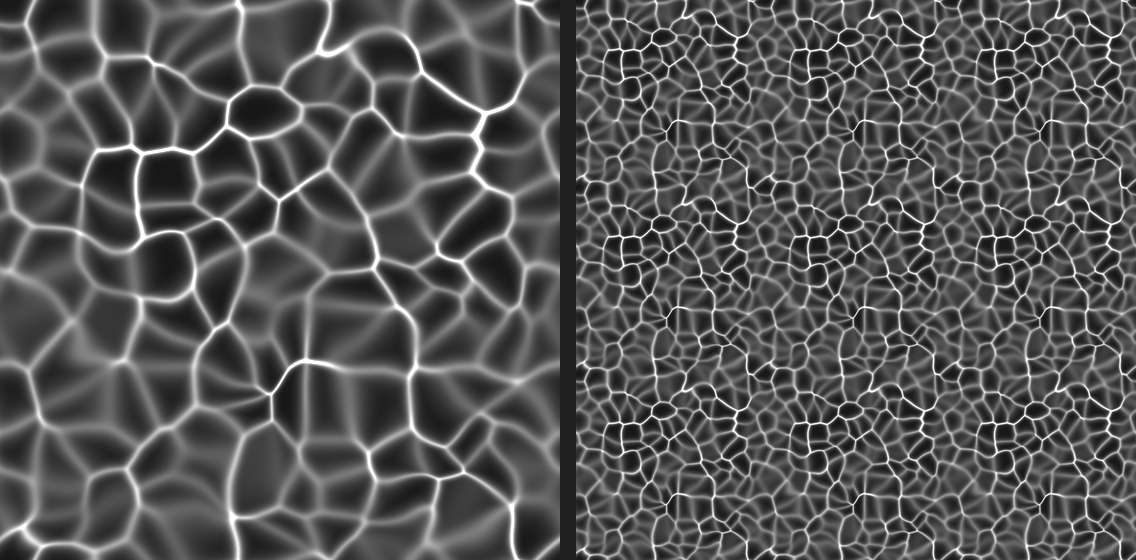
Left: one tile. Right: repeated 3 by 3.
Write a WebGL 2 fragment shader that draws this texture.

```glsl
#version 300 es
precision highp float;
// Tileable grey web of light: dark soft cells between glowing, uneven ridges.

#define CELLS 12.0          // seeds along one side, whole number
#define JITTER 0.95         // scatter of the seeds inside their squares
#define WARP 0.7            // bending of the ridges, in cells
#define WARP_REPEATS 9.0    // whole number
#define SOFT_REPEATS 6.0    // whole number
#define BLEND_SHARP 0.030   // ridge spread in crisp zones
#define BLEND_SOFT 0.062    // ridge spread in hazy zones
#define DIM_SHARP 0.38      // falloff offset in crisp zones
#define DIM_SOFT 1.25       // falloff offset in hazy zones
#define GLOW 1.25           // overall light

uniform vec2 u_resolution;
out vec4 fragColor;

// Two random values in 0..1 for a lattice point
vec2 hash2(vec2 lattice, uint seed) {
    uvec2 v = uvec2(lattice) + uvec2(seed, seed * 7u);
    v = v * 1664525u + 1013904223u;
    v.x += v.y * 1664525u;
    v.y += v.x * 1664525u;
    v ^= v >> 16u;
    v.x += v.y * 1664525u;
    v.y += v.x * 1664525u;
    v ^= v >> 16u;
    return vec2(v & 65535u) / 65535.0;
}

// Smooth two-channel value noise that wraps after the given repeats
vec2 wrappedNoise(vec2 uv, float repeats, uint seed) {
    vec2 p = uv * repeats;
    vec2 base = floor(p);
    vec2 f = p - base;
    f = f * f * f * (f * (f * 6.0 - 15.0) + 10.0);
    vec2 a = hash2(mod(base, repeats), seed);
    vec2 b = hash2(mod(base + vec2(1, 0), repeats), seed);
    vec2 c = hash2(mod(base + vec2(0, 1), repeats), seed);
    vec2 d = hash2(mod(base + vec2(1, 1), repeats), seed);
    return mix(mix(a, b, f.x), mix(c, d, f.x), f.y);
}

// Spread of the nearby seeds, weighted by closeness: high on cell borders
float seedSpread(vec2 p, float blend) {
    vec2 base = floor(p);
    float total = 0.0, squares = 0.0;
    vec2 mean = vec2(0.0);
    for (int y = -2; y <= 2; y++) {
        for (int x = -2; x <= 2; x++) {
            vec2 square = base + vec2(x, y);
            vec2 jitter = hash2(mod(square, CELLS), 11u) - 0.5;
            vec2 r = square + 0.5 + JITTER * jitter - p;
            float d2 = dot(r, r);
            float w = exp(-0.5 * d2 / blend);
            total += w;
            mean += w * r;
            squares += w * d2;
        }
    }
    mean /= total;
    return max(squares / total - dot(mean, mean), 0.0);
}

void main() {
    vec2 uv = gl_FragCoord.xy / u_resolution;

    // Zones of crisp and hazy light
    float haze = smoothstep(0.15, 0.85, wrappedNoise(uv, SOFT_REPEATS, 37u).x);

    // Bent cell pattern
    vec2 bend = wrappedNoise(uv, WARP_REPEATS, 71u) - 0.5;
    float spread = seedSpread(uv * CELLS + WARP * bend, mix(BLEND_SHARP, BLEND_SOFT, haze));

    // Light falls off as the inverse of the depth inside a cell
    float depth = max(-log(spread + 2e-6), 0.0);
    float light = GLOW / (mix(DIM_SHARP, DIM_SOFT, haze) + depth);
    fragColor = vec4(vec3(min(light, 1.0)), 1.0);
}
```
